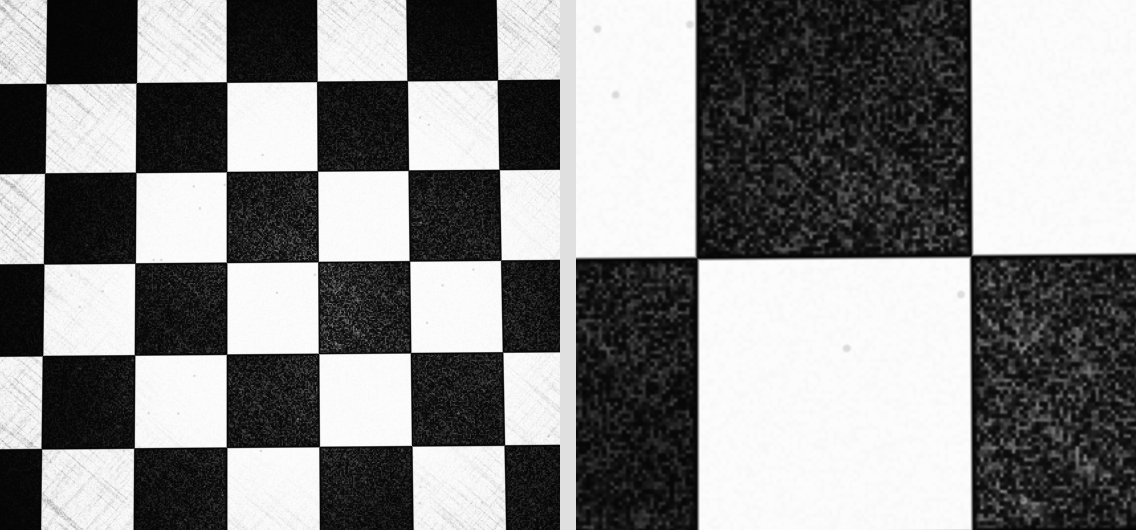
Left, the full canvas; right, a detail of the centre.
This pattern is drawn by a Shadertoy shader. Its source:

```glsl
// Worn black and white checkerboard with slight perspective, grain and diagonal scratches.

float hash(vec2 p) {
    vec3 q = fract(vec3(p.xyx) * 0.1031);
    q += dot(q, q.yzx + 33.33);
    return fract((q.x + q.y) * q.z);
}

float noise(vec2 p) {
    vec2 i = floor(p), f = fract(p);
    f = f * f * (3.0 - 2.0 * f);
    return mix(mix(hash(i), hash(i + vec2(1, 0)), f.x),
               mix(hash(i + vec2(0, 1)), hash(i + vec2(1, 1)), f.x), f.y);
}

// Board coordinates: one unit per square, rows counted downwards.
vec2 boardCoords(vec2 p) {
    float column = (p.x - 0.4284) / (0.1694 + 0.0063 * p.y);
    float row = (p.y - 0.4959 + 0.008 * (p.x - 0.4284)) / 0.1722;
    return vec2(column, row - 0.0064 * row * row);
}

// Signed distance to the nearest grid line, positive in white squares.
float checker(vec2 b) {
    vec2 cell = floor(b);
    vec2 gap = 0.5 - abs(fract(b) - 0.5);
    float side = 1.0 - 2.0 * mod(cell.x + cell.y, 2.0);
    return side * min(gap.x, gap.y);
}

// Thin broken scratches; x runs along the scratch, y across it.
float scratches(vec2 p) {
    float fine = noise(p * vec2(9.0, 210.0));
    float broad = noise(p * vec2(5.0, 95.0) + 17.0);
    return smoothstep(0.5, 0.95, fine) * (0.4 + 0.6 * broad);
}

// Sparse round flecks, each at a random place in its own cell.
float flecks(vec2 p) {
    vec2 cell = floor(p);
    vec2 centre = 0.3 + 0.4 * vec2(hash(cell + 3.1), hash(cell + 8.7));
    float dot_ = 1.0 - smoothstep(0.08, 0.25, length(fract(p) - centre));
    return dot_ * step(0.985, hash(cell + 41.0));
}

void mainImage(out vec4 fragColor, in vec2 fragCoord) {
    vec2 p = vec2(fragCoord.x, iResolution.y - fragCoord.y) / iResolution.y;
    vec2 board = boardCoords(p);
    float edge = checker(board);
    float tileTone = 0.85 + 0.3 * hash(floor(board) + 20.0);

    // Surface detail: scratches both ways, fine grain and soft clouds
    float falling = scratches(vec2(p.x + 0.85 * p.y, 0.85 * p.x - p.y));
    float rising = scratches(vec2(p.x - 1.15 * p.y, 1.15 * p.x + p.y) + 5.0);
    float weave = falling + 0.6 * rising;
    float grain = noise(p * 400.0);
    float cloud = 0.7 + 0.6 * noise(p * 8.0);
    float fleck = flecks(p * 70.0);

    // Dark squares: faded towards the lower right of centre, with clean borders
    vec2 fromGlow = p - vec2(0.66, 0.63);
    float glow = exp(-5.0 * dot(fromGlow, fromGlow)) * cloud * tileTone;
    glow *= smoothstep(0.0, 0.03, abs(edge));
    float dark = 0.015 + glow * (0.02 + 0.32 * grain * grain + 0.14 * weave * grain);
    dark += 0.3 * glow * fleck;

    // White squares: clean in the middle, worn towards the corners
    float wear = smoothstep(0.28, 0.78, length(p - vec2(0.6, 0.55))) * tileTone;
    float white = 0.99 - 0.02 * grain * grain;
    white -= wear * (0.02 + 0.26 * weave * (0.4 + 0.8 * grain) + 0.08 * grain * grain);
    white -= 0.12 * fleck;

    float blur = max(5.0 / iResolution.y, 0.008);
    float tone = mix(dark, white, smoothstep(-blur, blur, edge - 0.004));
    fragColor = vec4(vec3(clamp(tone, 0.0, 1.0)), 1.0);
}
```
